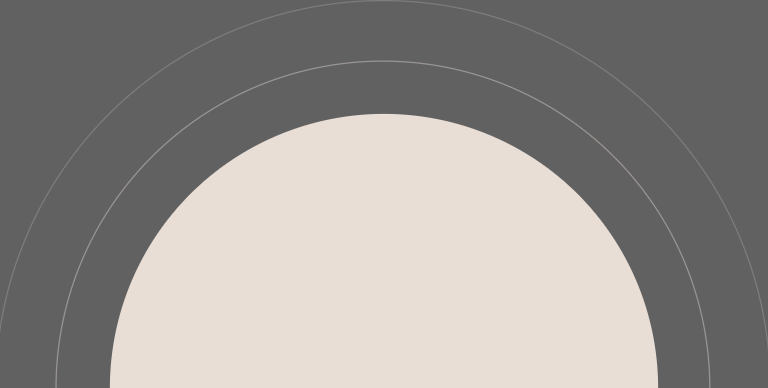
Write a WebGL 1 fragment shader that draws this background.

```glsl
precision highp float;

uniform vec2 u_resolution;

// Antialiased coverage of a disc; lengths are in canvas heights
float disc(vec2 p, float radius) {
    return clamp((radius - length(p)) * u_resolution.y + 0.5, 0.0, 1.0);
}

// Thin outline: the area between two concentric discs
float ring(vec2 p, float radius, float width) {
    return disc(p, radius + 0.5 * width) - disc(p, radius - 0.5 * width);
}

void main() {
    // Origin at the middle of the bottom edge
    vec2 p = (gl_FragCoord.xy - vec2(0.5 * u_resolution.x, 0.0)) / u_resolution.y;

    vec3 gray = vec3(0.38);
    vec3 cream = vec3(0.91, 0.87, 0.84);
    vec3 color = gray;

    // Outer and inner halo lines, a little left of the centre
    vec2 haloPoint = p + vec2(0.0028, 0.0);
    color = mix(color, cream, 0.22 * ring(haloPoint, 0.9985, 0.0032));
    color = mix(color, cream, 0.42 * ring(haloPoint, 0.8425, 0.0032));

    // Half disc rising from the bottom edge
    color = mix(color, cream, disc(p, 0.7065));

    gl_FragColor = vec4(color, 1.0);
}
```
